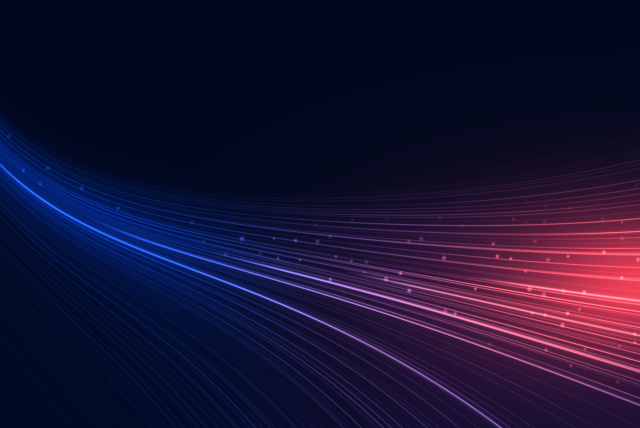
Write a WebGL 2 fragment shader that draws this background.

```glsl
#version 300 es
precision highp float;
// Fanning light strands that run from blue to a coral glow, with scattered sparks.

#define STRAND_GAIN 0.75
#define STRAND_WIDTH 0.0017
#define LAYERS 3
#define FEATURES 5
#define SPARK_CELL 0.042
#define SPARK_RADIUS 0.0075
#define SPARK_CHANCE 0.42
#define GLOW_CENTER vec2(1.02, 0.335)

uniform vec2 u_resolution;
out vec4 outColor;

const vec3 NAVY = vec3(0.004, 0.036, 0.135);
const vec3 BLUE = vec3(0.07, 0.29, 0.95);
const vec3 VIOLET = vec3(0.66, 0.44, 0.82);
const vec3 CORAL = vec3(1.0, 0.42, 0.36);

float hash(vec2 p) {
  return fract(sin(dot(p, vec2(127.1, 311.7))) * 43758.5453);
}

float noise(vec2 p) {
  vec2 i = floor(p), f = fract(p);
  f = f * f * (3.0 - 2.0 * f);
  return mix(mix(hash(i), hash(i + vec2(1, 0)), f.x),
             mix(hash(i + vec2(0, 1)), hash(i + vec2(1, 1)), f.x), f.y);
}

// Height of the fan's upper edge.
float fanTop(float x) {
  return 0.54 + 0.21 * exp(-7.0 * x) + 0.16 * x * x * x;
}

// Strand coordinate: 0 on the upper edge, 1 on the main strand, more below.
float strandCoord(vec2 uv) {
  float s = (fanTop(uv.x) - uv.y) / (0.12 + 0.53 * uv.x * uv.x);
  return s < 1.0 ? s : 1.0 + (s - 1.0) * exp(-1.5 * uv.x);
}

// Gaussian bell, even in t.
float bell(float t) {
  return exp(-t * t);
}

// Thin line that keeps its energy when narrower than a pixel.
float line(float dist, float width, float pixel) {
  float w = max(width, 0.7 * pixel);
  return bell(dist / w) * width / w;
}

float ellipseGlow(vec2 uv, vec2 radius) {
  vec2 d = (uv - GLOW_CENTER) / radius;
  return exp(-dot(d, d));
}

// Fine strands, several densities laid over each other.
float fineStrands(float q, float slope, float x, float pixel) {
  float sum = 0.0;
  for (int i = 0; i < LAYERS; i++) {
    float layer = float(i);
    float count = 12.0 * exp2(layer * 0.95);
    float id = floor(q * count);
    float center = mix(0.3, 0.7, hash(vec2(id, layer + 3.0)));
    float dist = (fract(q * count) - center) / (count * slope);
    float level = pow(hash(vec2(id, layer + 11.0)), 2.2);
    float fade = 0.25 + 0.95 * noise(vec2(x * 5.0 + layer * 7.0, id * 3.7));
    float room = clamp(1.0 / (count * slope * 3.0 * pixel), 0.0, 1.0);
    sum += line(dist, STRAND_WIDTH, pixel) * level * fade * room;
  }
  return sum;
}

// A few bright strands, each starting further left than the one above.
float brightStrands(float q, float slope, float x, float pixel) {
  float sum = 0.0;
  for (int i = 0; i < FEATURES; i++) {
    float k = float(i);
    float dist = (q - 0.62 - 0.125 * k) / slope;
    float start = 0.78 - 0.2 * k;
    float reach = smoothstep(start - 0.06, start + 0.08, x) * exp(-1.1 * max(x - start - 0.25, 0.0));
    sum += reach * (line(dist, 0.0024, pixel) + 0.13 * bell(dist / 0.011));
  }
  return sum;
}

// Soft round sparks, one at most in each cell.
float sparks(vec2 p, float pixel) {
  vec2 id = floor(p / SPARK_CELL);
  vec2 jitter = vec2(hash(id + 5.0), hash(id + 19.0));
  vec2 center = (id + mix(vec2(0.22), vec2(0.78), jitter)) * SPARK_CELL;
  float radius = SPARK_RADIUS * mix(0.6, 1.0, hash(id + 31.0));
  float d = length(p - center);
  float disc = 1.0 - smoothstep(radius - pixel - 0.002, radius + 0.5 * pixel, d);
  float core = 0.6 * bell(d / (0.45 * radius));
  return step(hash(id + 43.0), SPARK_CHANCE) * (disc * 0.5 + core) * mix(0.3, 1.0, hash(id + 57.0));
}

void main() {
  vec2 uv = gl_FragCoord.xy / u_resolution;
  float aspect = u_resolution.x / u_resolution.y;
  float pixel = 1.0 / u_resolution.y;
  float x = uv.x;

  // Strand field and its gradient in units of the canvas height.
  float e = 0.001;
  float q = strandCoord(uv);
  vec2 grad = vec2(strandCoord(uv + vec2(e, 0)) - q, strandCoord(uv + vec2(0, e)) - q) / e;
  float slope = length(grad / vec2(aspect, 1.0));

  // Background and glows.
  float heat = ellipseGlow(uv, vec2(0.38, 0.25));
  float fan = smoothstep(-0.05, 0.55, q);
  vec3 color = NAVY * mix(0.85, 1.0, fan);
  color += vec3(0.27, 0.06, 0.07) * heat;
  color += vec3(0.62, 0.14, 0.09) * ellipseGlow(uv, vec2(0.19, 0.13));
  color += vec3(0.0, 0.07, 0.24) * bell((q - 1.0) / 0.65) * (1.0 - smoothstep(0.1, 0.55, x));
  color += vec3(0.06, 0.015, 0.05) * fan * smoothstep(0.3, 0.75, x);

  // Strands.
  vec3 tint = mix(BLUE, VIOLET, smoothstep(0.22, 0.58, x));
  tint = mix(tint, CORAL, smoothstep(0.1, 0.75, heat));
  float envelope = fan * exp(-0.65 * max(q - 1.1, 0.0)) * (0.55 + 0.7 * heat);
  color += tint * fineStrands(q, slope, x, pixel) * envelope * STRAND_GAIN;
  color += mix(tint, vec3(1.0), 0.15) * brightStrands(q, slope, x, pixel) * 0.72;

  // Sparks ride the upper half of the fan.
  float band = smoothstep(0.1, 0.6, q) * (1.0 - smoothstep(0.85, 1.02, q));
  color += mix(tint, vec3(1.0), 0.12) * sparks(uv * vec2(aspect, 1.0), pixel) * band * (0.45 + 0.4 * heat);

  outColor = vec4(min(color, 1.0), 1.0);
}
```
